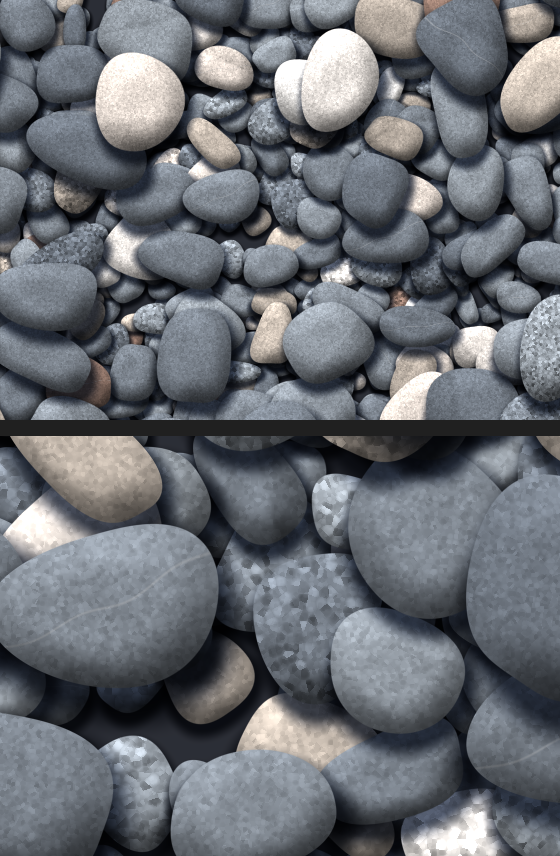
Top: the whole. Bottom: its middle third, enlarged.
A Shadertoy shader for this texture:

```glsl
// Sunlit beach pebbles: blue-grey stones with some white, tan and rust ones.
// Jittered grids of rounded shapes are painted from small to large; each
// stone drops a soft shadow on those below. Cellular noise gives the grain.

#define LAYERS 6
#define SMALLEST 0.072     // cell size of the lowest layer, in canvas heights
#define GROWTH 1.27        // size ratio from one layer to the next
#define TOP_SHARE 0.40     // share of filled cells in the top layer
#define WOBBLE 0.045       // irregularity of the outlines
#define ROUNDNESS 1.05     // how far the rims bend away
#define WHITE_SHARE 0.14
#define TAN_SHARE 0.11
#define FLECK_SCALE 135.0
#define GRAIN_SCALE 260.0
#define LIGHT normalize(vec3(-0.22, 0.60, 0.78))
#define SHADOW_TINT vec3(0.24, 0.27, 0.33)

vec3 hash3(vec2 p) {
    vec3 q = fract(vec3(p.xyx) * vec3(0.1031, 0.1030, 0.0973));
    q += dot(q, q.yxz + 33.33);
    return fract((q.xxy + q.yzz) * q.zyx);
}

// Random tone of the nearest cell point, faded towards the cell rim: -1 to 1
float cellularFleck(vec2 p) {
    vec2 cell = floor(p);
    float nearest = 9.0, tone = 0.0;
    for (int j = -1; j <= 1; j++)
    for (int i = -1; i <= 1; i++) {
        vec2 id = cell + vec2(i, j);
        vec3 h = hash3(id);
        float dist = length(id + h.xy - p);
        if (dist < nearest) { nearest = dist; tone = h.z; }
    }
    return (2.0 * tone - 1.0) * (1.0 - smoothstep(0.3, 0.9, nearest));
}

vec3 stoneColor(float kind, float tone) {
    if (kind < WHITE_SHARE)
        return mix(vec3(0.90, 0.85, 0.81), vec3(0.95, 0.94, 0.93), tone);
    kind -= WHITE_SHARE;
    if (kind < TAN_SHARE)
        return mix(vec3(0.66, 0.62, 0.58), vec3(0.83, 0.78, 0.73), tone);
    if (kind < TAN_SHARE + 0.025) return vec3(0.60, 0.49, 0.44);
    return mix(vec3(0.42, 0.45, 0.49), vec3(0.63, 0.66, 0.69), tone);
}

// Paints one stone, centred at p = 0, and its shadow over the colour so far
void addStone(vec2 p, float size, vec2 id, vec2 grain, inout vec3 color) {
    if (length(p) > 1.15 * size) return;
    vec3 a = hash3(id + 11.3), b = hash3(id + 71.7), c = hash3(id + 137.1);

    // Tapered superellipse with a gently waved outline
    float turn = (a.x + b.x - 1.0) * 1.9 - 0.2;
    mat2 rotation = mat2(cos(turn), -sin(turn), sin(turn), cos(turn));
    vec2 axes = size * mix(0.45, 0.62, a.y) * vec2(1.0, mix(0.50, 0.88, a.z));
    vec2 u = rotation * p / axes + 1e-5;
    u.y *= 1.0 + 0.5 * (b.y - 0.5) * clamp(u.x, -1.2, 1.2);
    float angle = atan(u.y, u.x), power = mix(2.0, 2.9, b.z);
    float f = pow(dot(pow(abs(u), vec2(power)), vec2(1.0)), 1.0 / power);
    f *= 1.0 + WOBBLE * (sin(2.0 * angle + 6.3 * c.x)
                       + 0.8 * sin(3.0 * angle + 6.3 * c.y));
    f = max(f, 0.001);
    float d = length(p) * (1.0 - 1.0 / f);

    // Soft shadow, pushed away from the light
    vec2 outward = normalize(u / axes * rotation);
    float reach = d + size * 0.10 * dot(outward, normalize(LIGHT.xy));
    float shadow = 1.0 - smoothstep(-0.03 * size, 0.13 * size, reach);
    color *= mix(vec3(1.0), SHADOW_TINT, shadow);

    // Flat top, rounded rim
    float bend = ROUNDNESS * smoothstep(0.35, 1.06, f);
    vec3 normal = normalize(vec3(outward * bend, 1.0));
    float shade = 0.30 + 0.92 * max(dot(normal, LIGHT), 0.0);

    // Mottling, worn facets, flecks and pale veins
    float mottle = sin(3.1 * u.x + 9.0 * c.x + 1.5 * sin(2.3 * u.y))
                 + sin(4.3 * u.y + 9.0 * c.y + 1.3 * sin(3.7 * u.x));
    float ridge = dot(u, vec2(cos(9.0 * c.z), sin(9.0 * c.z))) - 0.3;
    float facet = step(0.6, c.y) * smoothstep(-0.06, 0.10, ridge);
    float granite = c.x > 0.84 ? 0.30 : 0.07;
    float vein = step(0.85, c.z) * (1.0 - smoothstep(0.0, 0.03,
                 abs(u.y - 0.5 * u.x + 0.05 * sin(7.0 * u.x))));
    vec3 stone = stoneColor(fract(c.z * 7.0 + a.y), fract(c.y * 5.0 + b.z));
    stone *= 1.0 + 0.025 * mottle - 0.12 * facet
           + granite * grain.x + 0.09 * grain.y;
    stone = mix(stone, vec3(0.75), 0.3 * vein) * shade;

    float soft = 0.8 / iResolution.y;
    color = mix(color, stone, 1.0 - smoothstep(-soft, soft, d));
}

void mainImage(out vec4 fragColor, in vec2 fragCoord) {
    vec2 uv = fragCoord / iResolution.y;
    vec2 grain = vec2(cellularFleck(uv * FLECK_SCALE),
                      cellularFleck(uv * GRAIN_SCALE));
    vec3 color = vec3(0.17, 0.18, 0.21);

    // Layers of stones, small ones first
    for (int k = 0; k < LAYERS; k++) {
        float level = float(k);
        float size = SMALLEST * pow(GROWTH, level);
        float filled = mix(1.0, TOP_SHARE, level / float(LAYERS - 1));
        vec2 p = uv / size + level * vec2(0.37, 0.61);
        for (int j = -1; j <= 1; j++)
        for (int i = -1; i <= 1; i++) {
            vec2 cell = floor(p) + vec2(i, j);
            vec2 id = cell + 53.0 * level + 200.0;
            vec3 h = hash3(id);
            if (h.z > filled) continue;
            vec2 center = cell + 0.5 + 0.6 * (h.xy - 0.5);
            addStone((p - center) * size, size, id, grain, color);
        }
    }
    fragColor = vec4(clamp(color, 0.0, 1.0), 1.0);
}
```
